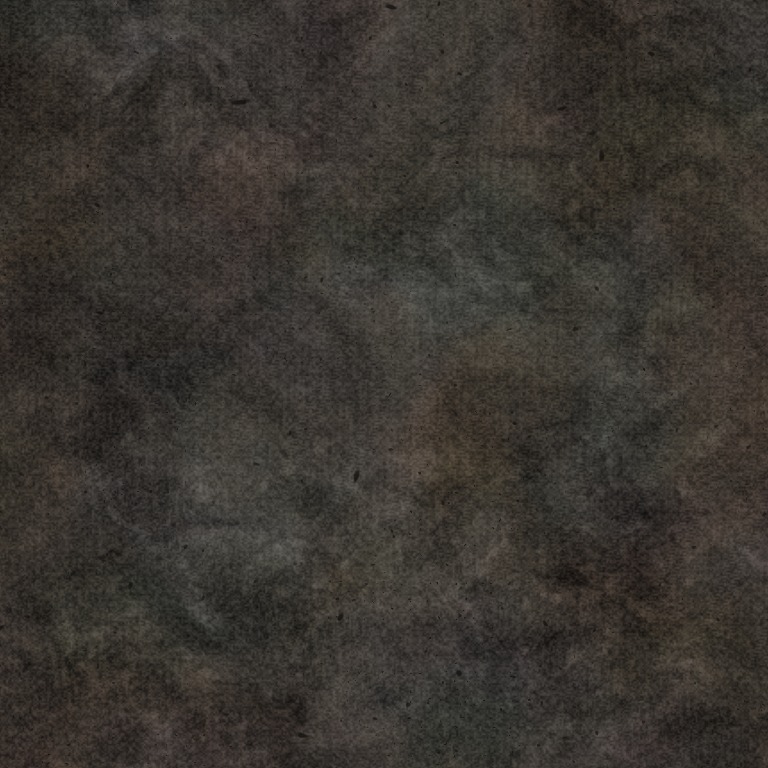
Give the GLSL for this texture, as a Shadertoy shader.

```glsl
float hash(vec2 p) {
    return fract(sin(dot(p, vec2(127.1, 311.7))) * 43758.5453);
}

float valueNoise(vec2 p) {
    vec2 cell = floor(p);
    vec2 f = fract(p);
    f = f * f * (3.0 - 2.0 * f);
    float low = mix(hash(cell), hash(cell + vec2(1, 0)), f.x);
    float high = mix(hash(cell + vec2(0, 1)), hash(cell + vec2(1, 1)), f.x);
    return mix(low, high, f.y);
}

// Layered noise centred on zero
float fbm(vec2 p, int octaves, float gain) {
    float sum = 0.0, weight = 1.0, total = 0.0;
    for (int i = 0; i < octaves; i++) {
        sum += weight * (valueNoise(p) - 0.5);
        total += weight;
        weight *= gain;
        p = mat2(1.92, 0.56, -0.56, 1.92) * p + vec2(17.3, 9.1);
    }
    return sum / total;
}

// Scattered, randomly turned oval holes; share is the part of cells filled
float pits(vec2 uv, float cells, float share, float maxRadius) {
    vec2 p = uv * cells + 0.35 * vec2(fbm(uv * cells * 2.0, 2, 0.5), fbm(uv * cells * 2.0 + 40.0, 2, 0.5));
    vec2 cell = floor(p);
    vec2 centre = 0.3 + 0.4 * vec2(hash(cell + 3.7), hash(cell + 8.2));
    vec2 d = fract(p) - centre;
    float angle = 6.2832 * hash(cell + 21.4);
    d = mat2(cos(angle), sin(angle), -sin(angle), cos(angle)) * d;
    d.y *= 1.0 + 1.5 * hash(cell + 5.9);
    float size = hash(cell + 13.6);
    float radius = maxRadius * mix(0.4, 1.0, size * size);
    float present = step(hash(cell + 31.8), share);
    return present * (1.0 - smoothstep(radius * 0.5, radius * 1.1, length(d)));
}

// Wide stains, faint vertical runs, mottling and sandy grain
float concreteTone(vec2 uv, vec2 warp) {
    float stains = fbm(uv * 3.5 + warp, 5, 0.55);
    float runs = fbm(uv * vec2(14.0, 3.0) + warp + 60.0, 3, 0.5);
    float mottle = fbm(uv * vec2(20.0, 25.0) + 3.0 * warp + 11.0, 5, 0.65);
    float patchiness = smoothstep(-0.2, 0.2, fbm(uv * 6.0 + 83.0, 3, 0.5));
    float flakes = smoothstep(0.06, 0.24, fbm(uv * 42.0 + 4.0 * warp + 29.0, 4, 0.55));
    float grain = valueNoise(uv * 230.0 + 5.0) - 0.5;
    float sand = valueNoise(uv * 430.0 + 71.0) - 0.5;
    return 0.205 + 0.20 * stains + 0.07 * runs
        + mix(0.12, 0.22, patchiness) * mottle
        + 0.055 * flakes * patchiness
        + 0.075 * grain + 0.095 * sand;
}

// Slow drift between brown, blue-grey and a trace of green or mauve
vec3 stainTint(vec2 uv, vec2 warp) {
    float warmth = fbm(uv * 5.0 + warp + 130.0, 4, 0.55);
    float mauve = fbm(uv * 7.0 + warp + 170.0, 3, 0.5);
    return vec3(0.020, 0.0, -0.022)
        + warmth * vec3(0.050, 0.0, -0.045)
        + mauve * vec3(0.015, -0.020, 0.015);
}

void mainImage(out vec4 fragColor, in vec2 fragCoord) {
    vec2 uv = fragCoord / iResolution.y;
    vec2 warp = 0.8 * vec2(fbm(uv * 8.0 + 200.0, 3, 0.5), fbm(uv * 8.0 + 240.0, 3, 0.5));

    float tone = concreteTone(uv, warp);
    vec3 colour = vec3(tone) + stainTint(uv, warp) * clamp(tone / 0.2, 0.5, 1.3);

    // Pores, denser in some areas, and a few larger holes
    float poreArea = smoothstep(-0.15, 0.2, fbm(uv * 5.0 + 310.0, 3, 0.5));
    float holes = pits(uv, 85.0, 0.22, 0.22) * mix(0.3, 1.0, poreArea);
    holes = max(holes, 0.8 * pits(uv + 0.37, 45.0, 0.13, 0.18));
    holes = max(holes, pits(uv + 0.71, 15.0, 0.06, 0.12));
    vec3 holeColour = vec3(0.075, 0.065, 0.055);
    colour = mix(colour, holeColour, 0.8 * holes);

    fragColor = vec4(clamp(colour, 0.0, 1.0), 1.0);
}
```
